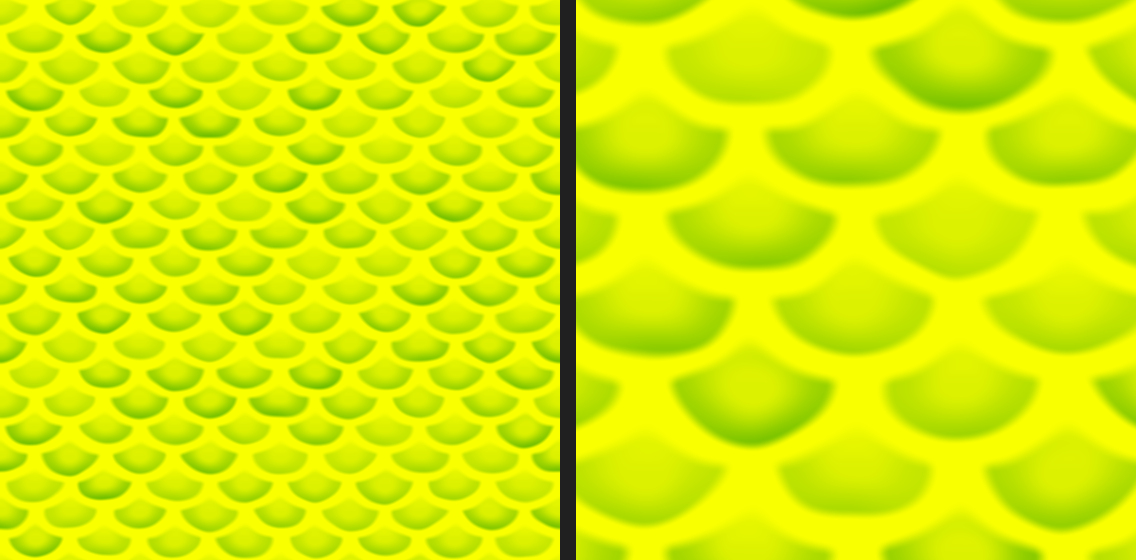
Left, the full canvas; right, a detail of the centre.
Write a three.js fragment shader that draws this pattern.

```glsl
// Staggered rows of soft green crescent scales on a bright yellow ground, tiling.
varying vec2 vUv;

// Layout: one unit is one column width
const float COLUMNS = 8.0;
const float ROWS = 20.0;
const float ROW_HEIGHT = COLUMNS / ROWS;
const float ROW_ANCHOR = 0.52;

// Scale shape
const vec2 BOWL_RADII = vec2(0.45, 0.305);    // ellipse of the lower edge
const float BOWL_LIFT = 0.104;                // its centre above the anchor
const vec2 COVER_RADII = vec2(0.5, 0.372);    // ellipses of the row above
const vec2 COVER_CENTRE = vec2(0.5, 0.5);
const float EDGE_SOFTNESS = 0.06;
const float SHADE_DEPTH = 0.25;               // reach of the dark lower rim

// Variation between scales
const vec2 SIZE_RANGE = vec2(0.9, 1.05);
const vec2 SHADE_RANGE = vec2(0.46, 1.0);
const float SHIFT = 0.03;
const float TILT = 0.16;
const float POINT = 0.28;
const float WOBBLE = 0.035;
const float WOBBLE_CELLS = 32.0;

// Tones
const vec3 YELLOW = vec3(0.98, 1.0, 0.0);
const vec3 GREEN = vec3(0.40, 0.73, 0.0);
const float PALE = 0.2;

vec3 hash3(vec2 p) {
  vec3 q = fract(p.xyx * vec3(0.1031, 0.1030, 0.0973));
  q += dot(q, q.yxz + 33.33);
  return fract((q.xxy + q.yzz) * q.zyx);
}

// Two-channel value noise that wraps over the canvas, centred on zero
vec2 wrapNoise(vec2 uv) {
  vec2 p = uv * WOBBLE_CELLS;
  vec2 i = floor(p);
  vec2 f = fract(p);
  f = f * f * (3.0 - 2.0 * f);
  vec2 a = mod(i, WOBBLE_CELLS) + 57.0;
  vec2 b = mod(i + 1.0, WOBBLE_CELLS) + 57.0;
  vec2 low = mix(hash3(a).xy, hash3(vec2(b.x, a.y)).xy, f.x);
  vec2 high = mix(hash3(vec2(a.x, b.y)).xy, hash3(b).xy, f.x);
  return mix(low, high, f.y) - 0.5;
}

// Green amount of one scale; q is the offset from its anchor
float scaleTone(vec2 q, vec2 id) {
  vec3 look = hash3(id + 3.0);
  vec3 bend = hash3(id + 131.0) - 0.5;

  // Upper edge, cut by the two scales above
  vec2 above = vec2(COVER_CENTRE.x - sqrt(q.x * q.x + 0.002), q.y - COVER_CENTRE.y);
  float cover = (length(above / COVER_RADII) - 1.0) * COVER_RADII.y;

  // Lower edge, shifted, tilted and pointed by chance
  vec2 b = q - SHIFT * bend.xy;
  b.y += TILT * bend.z * b.x;
  b.y -= POINT * (look.z - 0.3) * (sqrt(b.x * b.x + 0.006) - 0.22);
  b.y -= BOWL_LIFT;
  b /= mix(SIZE_RANGE.x, SIZE_RANGE.y, look.x);
  float inside = (1.0 - length(b / BOWL_RADII)) * BOWL_RADII.y;

  float body = smoothstep(0.0, EDGE_SOFTNESS, inside)
             * smoothstep(-0.01, EDGE_SOFTNESS, cover)
             * (1.0 - smoothstep(0.08, 0.36, q.y));

  // Dark rim, strongest near the bottom and weaker at the tips
  float rim = 1.0 - smoothstep(0.02, SHADE_DEPTH, inside);
  float side = smoothstep(0.0, 0.45, abs(q.x - 0.2 * bend.x));
  float shade = mix(SHADE_RANGE.x, SHADE_RANGE.y, look.y) * mix(1.0, 0.68, side);
  return body * mix(PALE, shade, rim);
}

void main() {
  vec2 p = vUv * COLUMNS + WOBBLE * wrapNoise(vUv);
  float baseRow = floor(p.y / ROW_HEIGHT);
  float tone = 0.0;

  // Scales of the neighbouring rows reach into this one
  for (int j = -1; j <= 1; j++) {
    float row = baseRow + float(j);
    float stagger = 0.5 - 0.5 * mod(row, 2.0);
    float column = floor(p.x - stagger + 0.5);
    vec2 anchor = vec2(column + stagger, (row + ROW_ANCHOR) * ROW_HEIGHT);
    vec2 id = vec2(mod(column, COLUMNS), mod(row, ROWS));
    tone = max(tone, scaleTone(p - anchor, id));
  }

  gl_FragColor = vec4(mix(YELLOW, GREEN, tone), 1.0);
}
```
